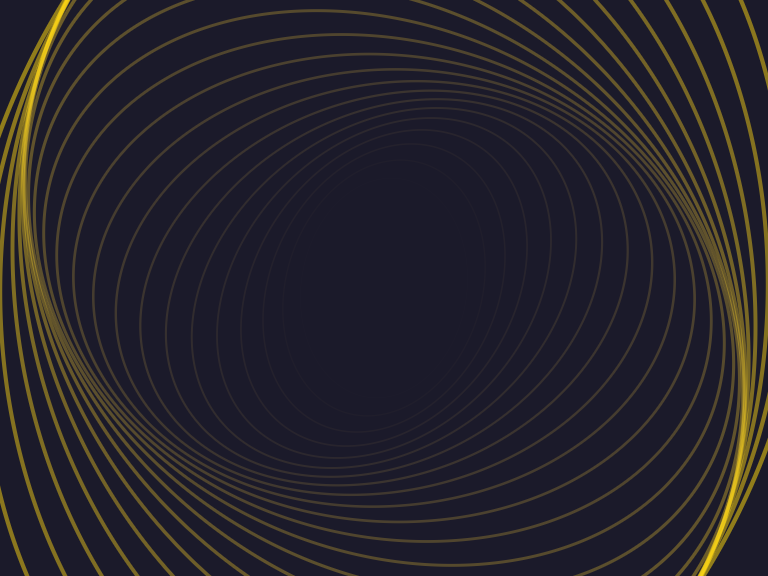
A Shadertoy shader for this background:

```glsl
#define RING_COUNT 28
#define FIRST_RADIUS 0.0174
#define RADIUS_STEP 0.03484
#define AXIS_RATIO 0.75
#define FIRST_ANGLE 2.167
#define ANGLE_STEP 0.15
#define MIN_WIDTH 0.0010
#define MAX_WIDTH 0.0076
#define FADE_START 0.16
#define MAX_OPACITY 0.52

const vec3 NIGHT = vec3(0.104, 0.100, 0.165);
const vec3 BRONZE = vec3(1.00, 0.80, 0.50);
const vec3 GOLD = vec3(1.00, 0.85, 0.05);

// Approximate distance to an ellipse outline, from its implicit gradient
float ellipseDistance(vec2 p, vec2 radii) {
    float level = length(p / radii);
    float slope = length(p / (radii * radii));
    return abs(level - 1.0) * level / max(slope, 1e-4);
}

// Coordinates along axes turned by the given angle
vec2 toAxes(vec2 p, float angle) {
    float c = cos(angle), s = sin(angle);
    return vec2(c * p.x + s * p.y, c * p.y - s * p.x);
}

void mainImage(out vec4 fragColor, in vec2 fragCoord) {
    vec2 p = (fragCoord - 0.5 * iResolution.xy) / iResolution.y;
    float pixel = 1.0 / iResolution.y;
    vec3 color = NIGHT;

    // Growing, turning ellipses layered from the center outward
    for (int i = 0; i < RING_COUNT; i++) {
        float index = float(i);
        float t = index / float(RING_COUNT - 1);
        float radius = FIRST_RADIUS + RADIUS_STEP * index;
        vec2 q = toAxes(p, FIRST_ANGLE - ANGLE_STEP * index);
        float dist = ellipseDistance(q, radius * vec2(1.0, AXIS_RATIO));

        // Strokes widen and brighten with size
        float halfWidth = 0.5 * mix(MIN_WIDTH, MAX_WIDTH, t);
        float stroke = clamp(0.5 + (halfWidth - dist) / pixel, 0.0, 1.0);
        float fade = max(t - FADE_START, 0.0) / (1.0 - FADE_START);
        float opacity = MAX_OPACITY * pow(fade, 1.2);
        color = mix(color, mix(BRONZE, GOLD, t), stroke * opacity);
    }
    fragColor = vec4(color, 1.0);
}
```
